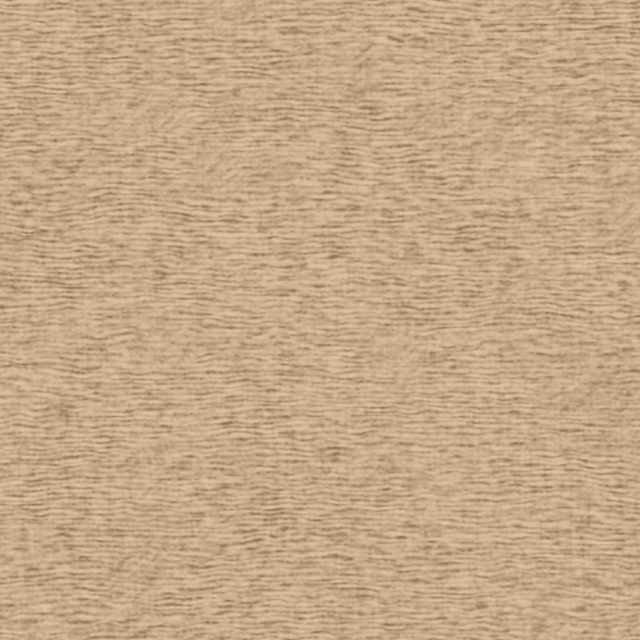
Give the GLSL for this texture, as a three.js fragment shader.

```glsl
// Draws tan crinkled cloth with fine, broken horizontal ribs.
varying vec2 vUv;

const vec3 SHADOW = vec3(0.58, 0.46, 0.34);
const vec3 DARK   = vec3(0.66, 0.55, 0.43);
const vec3 MID    = vec3(0.73, 0.62, 0.49);
const vec3 BASE   = vec3(0.78, 0.67, 0.55);
const vec3 LIGHT  = vec3(0.82, 0.72, 0.59);
const vec3 GLINT  = vec3(0.86, 0.76, 0.64);

const float RIB_COUNT = 118.0;
const float STREAKS_ACROSS = 44.0;
const vec2 GRAIN_SCALE = vec2(190.0, 260.0);
const vec2 CRINKLE_SCALE = vec2(85.0, 150.0);
const vec2 THREAD_SCALE = vec2(220.0, 18.0);
const vec2 PATCH_SCALE = vec2(9.0, 11.0);

const float RIB_WEIGHT = 0.95;
const float STREAK_WEIGHT = 1.5;
const float STREAK_CONTRAST = 0.4;
const float CRINKLE_WEIGHT = 0.85;
const float GRAIN_WEIGHT = 0.9;
const float THREAD_WEIGHT = 0.3;
const float BROAD_WEIGHT = 0.22;
const float TAU = 6.2831853;

float hash(vec2 p) {
  vec3 q = fract(vec3(p.xyx) * 0.1031);
  q += dot(q, q.yzx + 33.33);
  return fract((q.x + q.y) * q.z);
}

// One row of smooth noise, shifted so that rows do not line up.
float rowNoise(float x, float row) {
  x += 64.0 * hash(vec2(row, 7.0));
  float cell = floor(x);
  float t = smoothstep(0.0, 1.0, x - cell);
  return mix(hash(vec2(cell, row)), hash(vec2(cell + 1.0, row)), t);
}

// Smooth noise from -1 to 1.
float noise(vec2 p) {
  float row = floor(p.y);
  float t = smoothstep(0.0, 1.0, p.y - row);
  return 2.0 * mix(rowNoise(p.x, row), rowNoise(p.x, row + 1.0), t) - 1.0;
}

// Height of the cloth in rib units, bent by wide and small wrinkles.
float ribCoordinate(vec2 p) {
  float wide = noise(p * vec2(7.0, 12.0) + 11.0);
  float small = noise(p * vec2(36.0, 50.0) + 23.0);
  return p.y * RIB_COUNT + 0.75 * wide + 0.3 * small;
}

// Short streaks, each set off by the opposite tone in the next row.
float streakNoise(vec2 p) {
  return noise(p) - STREAK_CONTRAST * noise(p + vec2(0.0, 1.0));
}

// Relief of the cloth, with mean near 0 and deviation near 1.
float clothTone(vec2 p) {
  float ribY = ribCoordinate(p);
  float slantPatch = smoothstep(0.15, 0.65, noise(p * PATCH_SCALE + 31.0));

  // Ribs fade in and out, and streaks break them into short lengths.
  float strength = 0.65 + 0.5 * noise(p * vec2(16.0, 30.0) + 43.0);
  float rib = sin(TAU * ribY) * strength;
  float streak = streakNoise(vec2(p.x * STREAKS_ACROSS, ribY * 2.0) + 57.0);

  // Small folds lie flat, but slant in some patches.
  float flatFold = noise(p * CRINKLE_SCALE + 71.0);
  float slantFold = noise(vec2(p.x * 50.0, (p.y - 0.8 * p.x) * 125.0) + 83.0);
  float crinkle = mix(flatFold, 1.2 * slantFold, slantPatch);

  float grain = noise(p * GRAIN_SCALE + 97.0);
  float thread = noise(p * THREAD_SCALE + 109.0);
  float broad = noise(p * vec2(6.0, 5.0) + 127.0);

  return (RIB_WEIGHT * rib + STREAK_WEIGHT * streak) * (1.0 - 0.4 * slantPatch)
    + CRINKLE_WEIGHT * crinkle + GRAIN_WEIGHT * grain
    + THREAD_WEIGHT * thread + BROAD_WEIGHT * broad;
}

float ramp(float from, float to, float x) {
  return clamp((x - from) / (to - from), 0.0, 1.0);
}

vec3 clothColor(float tone) {
  vec3 color = mix(SHADOW, DARK, ramp(-2.8, -1.75, tone));
  color = mix(color, MID, ramp(-1.75, -0.82, tone));
  color = mix(color, BASE, ramp(-0.82, 0.08, tone));
  color = mix(color, LIGHT, ramp(0.08, 1.08, tone));
  return mix(color, GLINT, ramp(1.08, 2.5, tone));
}

void main() {
  gl_FragColor = vec4(clothColor(clothTone(vUv)), 1.0);
}
```
